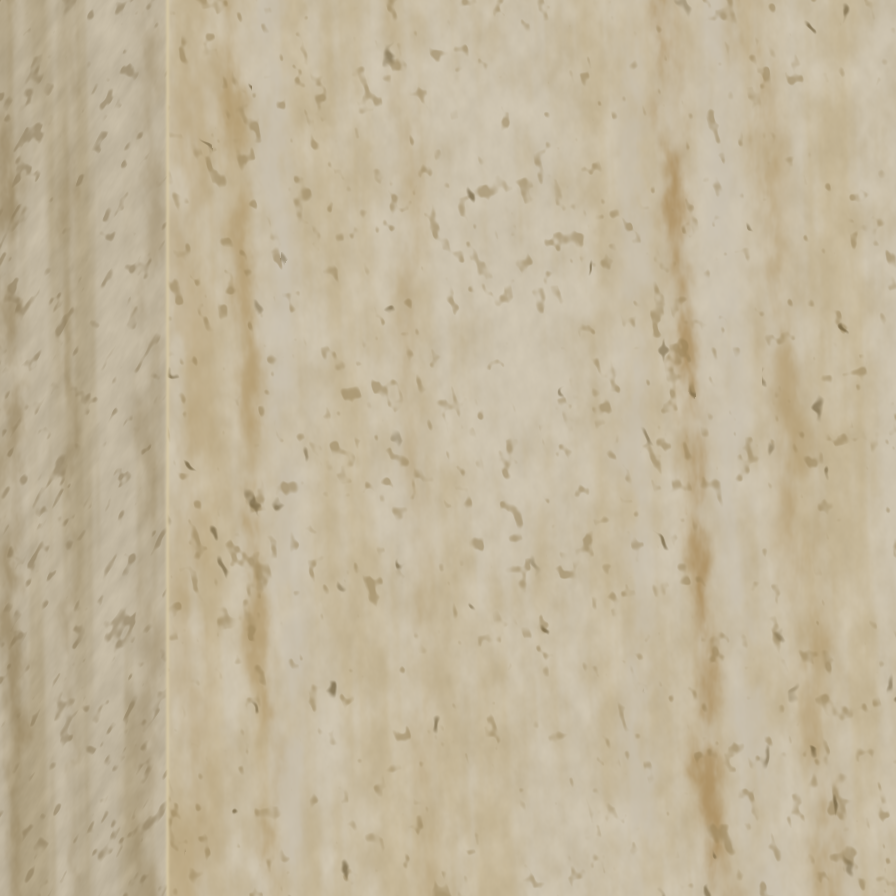
Give the GLSL for this texture, as a WebGL 2 fragment shader.

```glsl
#version 300 es
precision highp float;
// Travertine block seen at a corner: a wide lit face and a narrow shaded one.
// Stretched value noise makes the upright bands, broken drifting curves make the
// rusty veins, and thresholded noise with jittered ellipses makes the pits.

uniform vec2 u_resolution;
out vec4 fragColor;

float hash(vec2 p) {
    return fract(sin(dot(p, vec2(127.1, 311.7))) * 43758.5453);
}

float noise(vec2 p) {
    vec2 i = floor(p), f = fract(p);
    f = f * f * (3.0 - 2.0 * f);
    return mix(mix(hash(i), hash(i + vec2(1, 0)), f.x),
               mix(hash(i + vec2(0, 1)), hash(i + vec2(1, 1)), f.x), f.y);
}

float fbm(vec2 p) {
    float sum = 0.0, amp = 0.5;
    for (int i = 0; i < 4; i++) {
        sum += amp * noise(p);
        p = mat2(0.96, 0.28, -0.28, 0.96) * p * 2.03 + 17.3;
        amp *= 0.5;
    }
    return sum / 0.94;
}

// Streaks stay upright, so their octaves are not turned
float streak(vec2 p) {
    return 0.55 * noise(p) + 0.3 * noise(p * vec2(2.1, 1.7) + 9.0) + 0.15 * noise(p * vec2(4.3, 2.9) + 31.0);
}

// Patchy upright vein that drifts to the right on its way down
float vein(vec2 p, float top, float drift, float width) {
    float middle = top + drift * (1.0 - p.y) + 0.014 * (noise(vec2(top * 90.0, p.y * 7.0)) - 0.5);
    float d = (p.x - middle + 0.028 * (fbm(p * vec2(48, 26) + top * 50.0) - 0.5)) / width;
    float patches = smoothstep(0.28, 0.68, fbm(vec2(p.x * 40.0, p.y * 15.0 + top * 70.0)));
    return exp(-d * d) * (0.2 + 0.95 * patches);
}

// Small irregular smudges where turned noise crosses a level
float smudges(vec2 p, vec2 scale, float level) {
    float n = 0.68 * noise(p * scale) + 0.32 * noise(p * scale * 2.1 + 13.7);
    return smoothstep(level, level + 0.2, n);
}

// Soft ragged pits, one candidate per cell
float pits(vec2 p, vec2 cells, float share, float seed) {
    p += 0.009 * (vec2(noise(p * 110.0 + seed), noise(p * 110.0 + seed + 40.0)) - 0.5);
    vec2 home = floor(p * cells);
    float cover = 0.0;
    for (int y = -1; y <= 1; y++) {
        for (int x = -1; x <= 1; x++) {
            vec2 id = home + vec2(x, y);
            vec2 key = id + seed;
            vec2 q = p - (id + vec2(hash(key + 3.1), hash(key + 7.7))) / cells;
            q.x += mix(-0.2, 0.7, hash(key + 2.3)) * q.y;
            vec2 radius = mix(0.6, 1.0, hash(key + 11.3)) * vec2(0.0048, mix(0.006, 0.015, hash(key + 5.9)));
            float blob = 1.0 - smoothstep(0.25, 1.35, length(q / radius));
            cover = max(cover, blob * mix(0.4, 1.0, hash(key + 19.1)) * step(hash(key), share));
        }
    }
    return cover;
}

vec3 litFace(vec2 p) {
    // Broad bands, finer streaks and a cloudy mottle
    float bend = p.x - 0.03 * (1.0 - p.y);
    float bands = streak(vec2(bend * 13.0 + 4.0, p.y * 1.5));
    float streaks = streak(vec2(bend * 60.0, p.y * 5.0));
    float mottle = fbm(p * vec2(38, 24));
    float tone = 0.42 * bands + 0.3 * streaks + 0.28 * mottle;
    vec3 color = mix(vec3(0.77, 0.71, 0.585), vec3(0.797, 0.758, 0.678), smoothstep(0.3, 0.66, tone));
    color += 0.05 * (mottle - 0.5) + 0.035 * (fbm(p * vec2(110, 70)) - 0.5);

    // Paler stone beside the veins, then the veins themselves
    float pale = vein(p, 0.705, 0.01, 0.02) + vein(p, 0.79, 0.06, 0.02) + vein(p, 0.30, 0.03, 0.018);
    color = mix(color, vec3(0.785, 0.752, 0.69), 0.65 * clamp(pale, 0.0, 1.0));
    float rust = vein(p, 0.745, 0.055, 0.014);
    float ochre = 0.5 * vein(p, 0.835, 0.095, 0.022) + 0.55 * vein(p, 0.255, 0.05, 0.012)
                + 0.3 * vein(p, 0.445, 0.03, 0.014) + 0.3 * vein(p, 0.215, 0.0, 0.03);
    color = mix(color, vec3(0.66, 0.54, 0.35), clamp(rust * 0.7, 0.0, 0.8));
    color = mix(color, vec3(0.68, 0.575, 0.39), clamp(ochre, 0.0, 0.7));

    // Faint smudges crowd along veins and bands, dark pits lie between them
    float crowd = smoothstep(0.35, 0.65, fbm(vec2(p.x * 12.0, p.y * 5.0 + 8.0)));
    float gather = 0.09 * crowd + 0.1 * clamp(rust + ochre, 0.0, 1.0);
    vec2 lean = vec2(p.x + 0.25 * p.y, p.y - 0.2 * p.x);
    float faint = smudges(lean, vec2(82, 56), 0.75 - gather);
    color = mix(color, vec3(0.58, 0.495, 0.33), 0.5 * faint);
    float dark = pits(p, vec2(24, 17), 0.07 + 0.12 * crowd + 0.15 * clamp(rust + ochre, 0.0, 1.0), 60.0);
    return mix(color, vec3(0.42, 0.355, 0.22), 0.7 * dark);
}

vec3 shadedFace(vec2 p) {
    // Upright bands crossed by slanted scratches
    float bands = streak(vec2(p.x * 42.0 + p.y * 0.5, p.y * 2.0 + 5.0));
    vec2 slant = vec2(p.x - 0.55 * p.y, p.y + 0.55 * p.x);
    float scratches = fbm(slant * vec2(85, 30));
    vec3 color = mix(vec3(0.695, 0.64, 0.525), vec3(0.755, 0.712, 0.625), smoothstep(0.22, 0.6, bands));
    color += 0.09 * (scratches - 0.5);
    float edge = vein(p, 0.005, 0.015, 0.012) + 0.6 * vein(p, 0.172, -0.01, 0.014) + 0.5 * vein(p, 0.075, 0.01, 0.007);
    color = mix(color, vec3(0.56, 0.48, 0.33), clamp(edge * 0.5, 0.0, 0.7));

    // Slanted nicks
    float nicks = smudges(slant, vec2(100, 46), 0.68);
    return mix(color, vec3(0.53, 0.46, 0.33), 0.5 * nicks);
}

void main() {
    vec2 p = gl_FragCoord.xy / u_resolution;
    float corner = 0.187;
    vec3 color = mix(shadedFace(p), litFace(p), smoothstep(-0.0015, 0.0015, p.x - corner));

    // Bright worn edge where the faces meet
    float ridge = exp(-pow((p.x - corner) / 0.0022, 2.0));
    fragColor = vec4(mix(color, vec3(0.85, 0.79, 0.64), 0.7 * ridge), 1.0);
}
```
